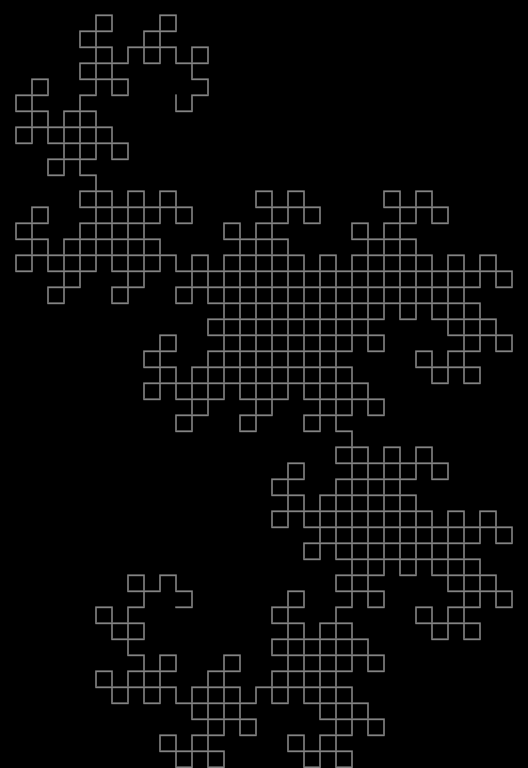
Write a Shadertoy shader that draws this pattern.

```glsl
#define ROWS 48.0                  // lattice cells over the canvas height
#define START vec2(11.0, 10.047)   // first vertex of the curve, in cells
#define FOLDS 10                   // the curve has 2^FOLDS edges
#define LINE_RADIUS 0.094          // soft half width, in cells
#define LINE_COLOR vec3(0.62)

bool isEven(vec2 v) {
    return mod(v.x + v.y, 2.0) < 0.5;
}

// Unfolds a lattice edge, level by level. It lies on the dragon curve
// when it ends up as the unit edge that the folding began with.
bool onDragon(vec2 evenEnd, vec2 dir) {
    for (int i = 0; i < FOLDS; i++) {
        // complex division by 1 + i
        evenEnd = 0.5 * vec2(evenEnd.x + evenEnd.y, evenEnd.y - evenEnd.x);
        if (!isEven(evenEnd)) {
            evenEnd += vec2(dir.y, -dir.x);
            dir = vec2(-dir.y, dir.x);
        }
    }
    return length(evenEnd) + length(dir - vec2(1.0, 0.0)) < 0.1;
}

float edgeDistance(vec2 p, vec2 dir) {
    return length(p - dir * clamp(dot(p, dir), 0.0, 1.0));
}

void mainImage(out vec4 fragColor, in vec2 fragCoord) {
    vec2 p = fragCoord / iResolution.y * ROWS - START;
    vec2 vertex = floor(p + 0.5);
    bool startsEven = isEven(vertex);

    // nearest drawn edge among the four that meet at the closest vertex
    float dist = 1.0;
    vec2 dir = vec2(1.0, 0.0);
    for (int i = 0; i < 4; i++) {
        bool drawn = startsEven ? onDragon(vertex, dir)
                                : onDragon(vertex + dir, -dir);
        if (drawn) dist = min(dist, edgeDistance(p - vertex, dir));
        dir = vec2(-dir.y, dir.x);
    }

    float line = clamp(1.0 - dist / LINE_RADIUS, 0.0, 1.0);
    fragColor = vec4(LINE_COLOR * line, 1.0);
}
```
